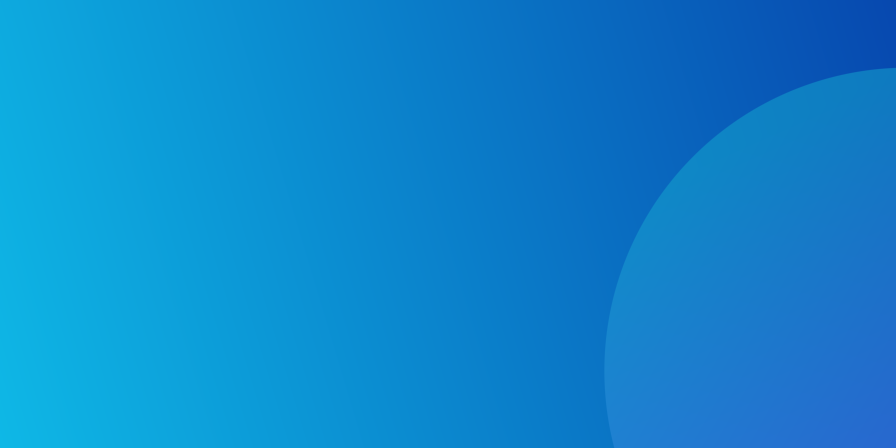
This background is drawn by a WebGL 2 fragment shader. Its source:

```glsl
#version 300 es
precision highp float;

uniform vec2 u_resolution;
out vec4 fragColor;

// Slanted sweep from cyan at the lower left to deep blue at the upper right
vec3 backdrop(vec2 p) {
    float sweep = clamp(dot(p, vec2(1.0, 0.3)) / 2.3, 0.0, 1.0);
    return mix(vec3(0.055, 0.722, 0.902), vec3(0.027, 0.282, 0.686), sweep);
}

// Tint of the translucent disc, teal above and violet blue below
vec3 discTint(vec2 p) {
    float fall = dot(p - vec2(2.0, 0.844), vec2(0.6, -1.2));
    return mix(vec3(0.08, 0.667, 0.812), vec3(0.282, 0.475, 0.906), clamp(fall, 0.0, 1.0));
}

float circleDistance(vec2 p, vec2 center, float radius) {
    return length(p - center) - radius;
}

void main() {
    // Canvas height is one unit
    vec2 p = gl_FragCoord.xy / u_resolution.y;
    float pixel = 1.0 / u_resolution.y;

    vec3 color = backdrop(p);

    // Large disc cut by the right and lower borders
    float edge = circleDistance(p, vec2(2.026, 0.172), 0.677);
    float coverage = 1.0 - smoothstep(-0.75 * pixel, 0.75 * pixel, edge);
    color = mix(color, discTint(p), 0.5 * coverage);

    fragColor = vec4(color, 1.0);
}
```
